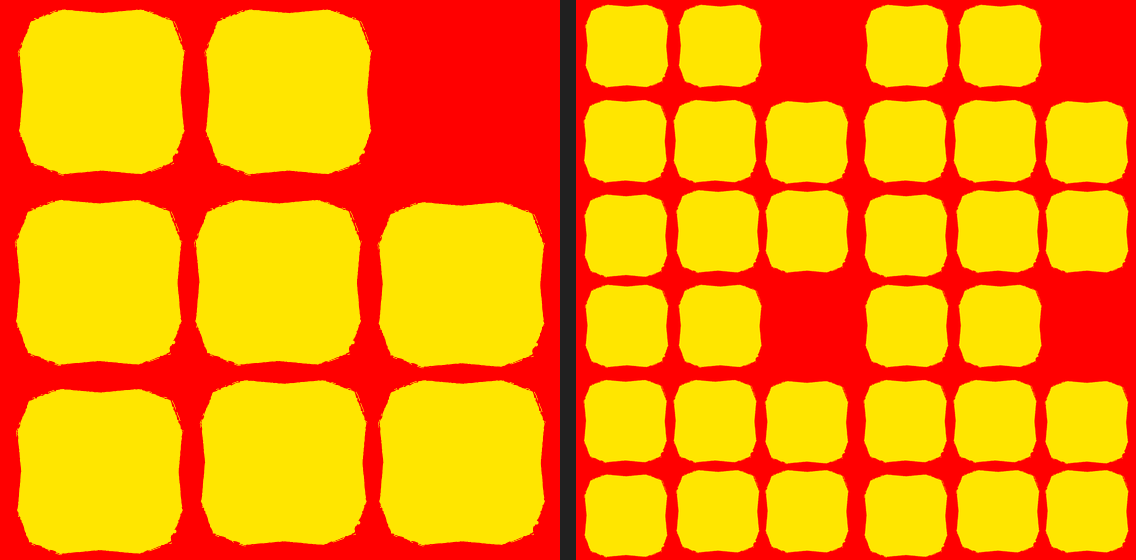
Left: one tile. Right: repeated 2 by 2.
Write a WebGL 2 fragment shader that draws this pattern.

```glsl
#version 300 es
precision highp float;
// Three by three grid of yellow pinched tiles on red, with the top right cell empty.
// Each tile is an eightfold folded polygon distance, shifted off its cell centre
// by a per-row drift, with a hashed frayed rim and hairline flecks at its corners.

uniform vec2 u_resolution;
out vec4 fragColor;

const float REPEATS = 3.0;
const float TAU = 6.2831853;
const vec3 RED = vec3(1.0, 0.0, 0.0);
const vec3 YELLOW = vec3(1.0, 0.9, 0.0);

float hash(float n, float seed) {
    return fract(sin(n * 12.9898 + seed * 78.233) * 43758.5453);
}

// Value noise around a circle: turn runs 0..1 and wraps after count steps.
float ringNoise(float turn, float count, float seed) {
    float x = turn * count;
    float i = floor(x);
    float a = hash(mod(i, count), seed);
    float b = hash(mod(i + 1.0, count), seed);
    return mix(a, b, smoothstep(0.0, 1.0, x - i));
}

float coverage(float d, float pixel) {
    return clamp(0.5 - d / pixel, 0.0, 1.0);
}

// Chooses one of three row settings, counted from the bottom.
vec3 pickRow(float row, vec3 low, vec3 middle, vec3 high) {
    return row < 0.5 ? low : (row < 1.5 ? middle : high);
}

// Start, step and bend of a drift, evaluated at a column.
float drift(vec3 k, float column) {
    return k.x + k.y * column + k.z * 0.5 * column * (column - 1.0);
}

// Offset of a tile from its cell centre, in cells.
vec2 tileOffset(vec2 cell) {
    vec3 across = pickRow(cell.y, vec3(0.035, -0.015, -0.030),
                          vec3(0.029, -0.039, 0.021), vec3(0.045, 0.0, 0.0));
    vec3 up = pickRow(cell.y, vec3(-0.025, 0.047, -0.047),
                      vec3(-0.012, 0.0, -0.012), vec3(0.008, 0.0, 0.0));
    return vec2(drift(across, cell.x), drift(up, cell.x));
}

// Folds the plane into one eighth: x is the long axis, y the short one.
vec2 foldEighth(vec2 p) {
    p = abs(p);
    return p.x > p.y ? p : p.yx;
}

// Pinched side from (waist, 0) to the shoulder, then a bevel to the diagonal.
float tileDistance(vec2 f, float waist, vec2 shoulder, vec2 bevelNormal) {
    float slope = (shoulder.x - waist) / shoulder.y;
    float side = (f.x - waist - slope * f.y) / sqrt(1.0 + slope * slope);
    float bevel = dot(f - shoulder, normalize(bevelNormal));
    return max(side, bevel);
}

// Small burr and nick on the lower right bevel.
float chip(float d, vec2 p) {
    float nick = smoothstep(0.025, 0.01, length(p - vec2(0.390, -0.350)));
    float burr = length(p - vec2(0.400, -0.322)) - 0.010;
    return min(d + 0.006 * nick, burr);
}

float tileMask(vec2 p, float pixel) {
    vec2 f = foldEighth(p);
    float d = tileDistance(f, 0.422, vec2(0.4414, 0.211), vec2(43.0, 16.0));
    float turn = fract(atan(p.y, p.x) / TAU);

    // Frayed rim, strongest on the bevels
    float wear = smoothstep(0.14, 0.23, f.y);
    float fray = ringNoise(turn, 360.0, 1.0) - 0.5;
    float body = chip(d + fray * mix(0.002, 0.006, wear), p);

    // Broken hairlines just outside the rim, longest at the upper right
    float scrape = smoothstep(0.085, 0.04, length(p - vec2(0.415, 0.315)));
    float dashes = ringNoise(turn, 150.0, 4.0) + 0.35 * scrape;
    float lift = 0.006 + 0.004 * scrape + 0.002 * fray;
    float hairline = coverage(abs(d - lift) - 0.0016, pixel);
    hairline *= wear * smoothstep(0.66, 0.72, dashes);

    return max(coverage(body, pixel), hairline);
}

void main() {
    vec2 grid = gl_FragCoord.xy / u_resolution * REPEATS;
    float pixel = REPEATS / min(u_resolution.x, u_resolution.y);
    vec2 cell = mod(floor(grid), REPEATS);
    vec2 local = fract(grid) - 0.5 - tileOffset(cell);

    // The top right cell stays bare
    float filled = 1.0 - step(REPEATS - 1.5, min(cell.x, cell.y));
    float mask = filled * tileMask(local, pixel);
    fragColor = vec4(mix(RED, YELLOW, mask), 1.0);
}
```
